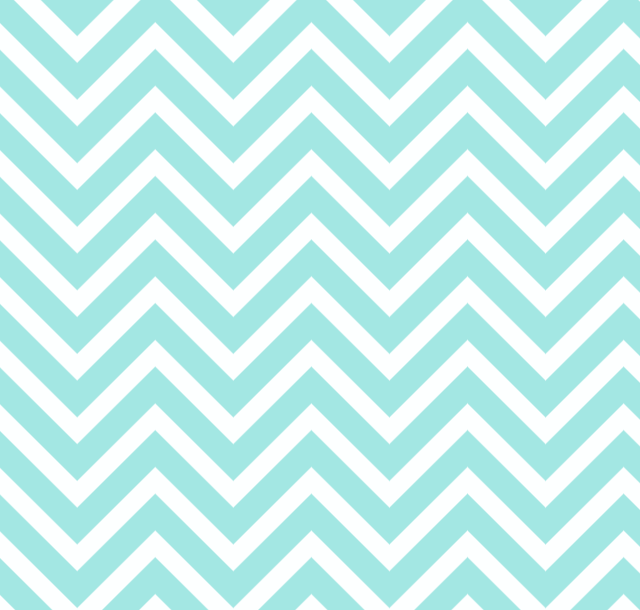
Write a WebGL 2 fragment shader that draws this pattern.

```glsl
#version 300 es
precision highp float;

uniform vec2 u_resolution;
out vec4 fragColor;

// All lengths are fractions of the canvas width.
const vec3 AQUA = vec3(0.640, 0.904, 0.890);
const vec3 WHITE = vec3(0.994, 1.0, 1.0);

const float WAVELENGTH = 0.24395;    // valley to valley
const float AMPLITUDE = 0.1211;      // valley to peak
const float ROW_HEIGHT = 0.09928;    // stripe to stripe
const float STRIPE_HEIGHT = 0.0417;  // white stripe, measured vertically
const vec2 FIRST_VALLEY = vec2(0.1206, 0.0607);

// Triangle wave: 0 at whole multiples of the period, 1 halfway between.
float triangleWave(float x, float period) {
    return 1.0 - abs(2.0 * fract(x / period) - 1.0);
}

// Vertical signed distance to stripes centred on multiples of the spacing.
float stripeDistance(float y, float spacing, float thickness) {
    float offset = (fract(y / spacing + 0.5) - 0.5) * spacing;
    return abs(offset) - 0.5 * thickness;
}

// Signed distance to rows of chevrons, negative inside a stripe.
float chevronDistance(vec2 p, float wavelength, float amplitude,
                      float spacing, float thickness) {
    float y = p.y - amplitude * triangleWave(p.x, wavelength);
    float slope = 2.0 * amplitude / wavelength;
    float d = stripeDistance(y - 0.5 * thickness, spacing, thickness);
    return d * inversesqrt(1.0 + slope * slope);
}

// Smooth coverage of a shape from its signed distance.
float coverage(float d, float softness) {
    return 1.0 - smoothstep(-softness, softness, d);
}

void main() {
    vec2 p = gl_FragCoord.xy / u_resolution.x;
    float softness = 0.9 / u_resolution.x;

    // White chevrons on an aqua ground
    float d = chevronDistance(p - FIRST_VALLEY, WAVELENGTH, AMPLITUDE,
                              ROW_HEIGHT, STRIPE_HEIGHT);
    fragColor = vec4(mix(AQUA, WHITE, coverage(d, softness)), 1.0);
}
```
